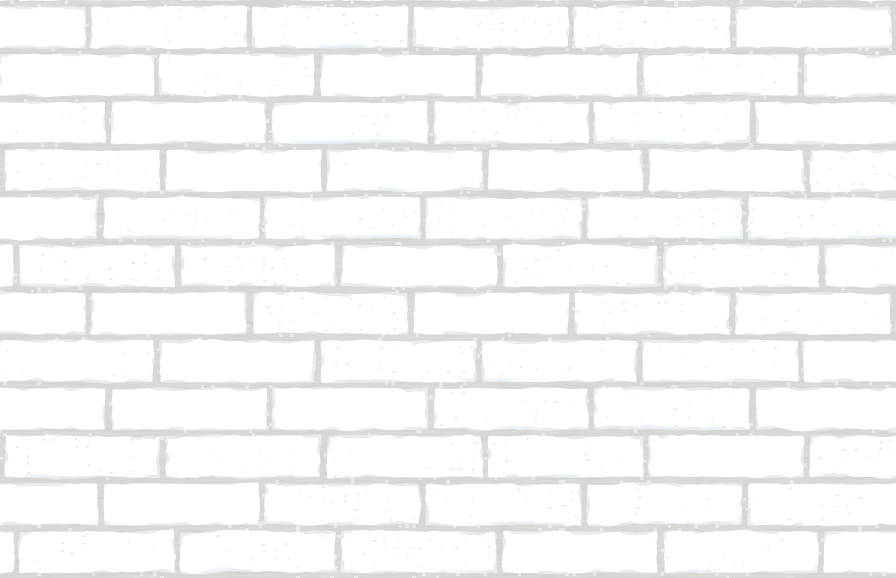
A Shadertoy shader for this pattern:

```glsl
// White painted brick wall in staggered courses with thin grey mortar.
// Each brick is a rounded box whose four edges are displaced by noise;
// hashed grids add paint flecks, pale chipped rims and faint bluish smears.

float hash(vec2 p) {
    vec3 q = fract(vec3(p.xyx) * 0.1031);
    q += dot(q, q.yzx + 33.33);
    return fract((q.x + q.y) * q.z);
}

float noise(vec2 p) {
    vec2 i = floor(p), f = fract(p);
    f = f * f * (3.0 - 2.0 * f);
    return mix(mix(hash(i), hash(i + vec2(1, 0)), f.x),
               mix(hash(i + vec2(0, 1)), hash(i + vec2(1, 1)), f.x), f.y);
}

// Signed distance to a brick with uneven edges, negative inside
float brickDistance(vec2 q, vec2 halfSize, float seed) {
    vec2 side = seed * 91.0 + 7.0 * step(0.0, q);
    vec2 wobble = vec2(noise(vec2(q.y * 2.2 + 20.0, side.x)),
                       noise(vec2(q.x * 1.6 + 40.0, side.y + 31.0))) - 0.5;
    wobble += 0.5 * (vec2(noise(vec2(q.y * 9.0 + 60.0, side.x)),
                          noise(vec2(q.x * 6.0 + 80.0, side.y))) - 0.5);
    vec2 d = abs(q) - halfSize + vec2(0.06, 0.064) + 0.055 * wobble;
    float corner = 0.04;
    d += corner;
    return length(max(d, 0.0)) + min(max(d.x, d.y), 0.0) - corner;
}

// Short slanted flecks, sparse and clustered
float flecks(vec2 p, float px) {
    vec2 grid = p / vec2(0.24, 0.17);
    vec2 cell = floor(grid);
    vec2 centre = 0.3 + 0.4 * vec2(hash(cell + 3.7), hash(cell + 19.1));
    vec2 d = (fract(grid) - centre) * vec2(0.24, 0.17);
    d.y += d.x * (hash(cell + 5.3) - 0.3);
    float size = 0.009 + 0.012 * hash(cell + 41.0);
    float dist = length(d * vec2(0.55, 1.0)) - size;
    float present = step(hash(cell + 71.0), 0.42 * noise(p * 1.3 + 9.0));
    return present * (1.0 - smoothstep(-0.5 * px, 0.5 * px, dist));
}

void mainImage(out vec4 fragColor, in vec2 fragCoord) {
    // One unit is one course height; y runs down from the top joint
    vec2 p = vec2(fragCoord.x, iResolution.y - fragCoord.y) * 12.12 / iResolution.y;
    p.y -= 0.075;
    float px = 12.12 / iResolution.y;

    // Stagger repeats every six courses
    float shifts[6] = float[6](0.55, 0.973, 0.673, 0.012, 0.627, 0.101);
    float row = floor(p.y);
    float along = p.x / 3.377 - shifts[int(mod(row, 6.0))];
    vec2 id = vec2(floor(along), row) + 10.0;
    vec2 size = vec2(3.377, 1.0);
    vec2 q = (vec2(fract(along), fract(p.y)) - 0.5) * size;

    float seed = hash(id);
    float d = brickDistance(q, 0.5 * size, seed);
    float worn = smoothstep(0.3, 0.5, hash(id + 53.0));

    // Mortar with long soft streaks and rare white nicks
    vec3 mortar = vec3(0.84, 0.85, 0.84);
    mortar += 0.035 * (noise(p * vec2(2.0, 28.0) + 15.0) - 0.5);
    float nick = step(0.96, hash(floor(p * 14.0) + 200.0));
    mortar = mix(mortar, vec3(0.96), nick * 0.6);

    // Painted face: flecks, then a smear along the lower edge
    vec3 face = vec3(1.0);
    face = mix(face, vec3(0.86, 0.87, 0.87), 0.7 * worn * flecks(p + seed * 30.0, px));
    float smear = smoothstep(0.66, 0.85, noise(vec2(p.x * 1.1, row * 7.0 + 100.0)));
    smear *= smoothstep(0.11, 0.02, -d) * step(0.25, q.y) * worn;
    face = mix(face, vec3(0.87, 0.91, 0.93), 0.7 * smear);

    // Pale rim where the paint has chipped
    float rim = 0.005 + 0.06 * smoothstep(0.4, 0.9, noise(p * vec2(3.0, 5.0) + seed * 40.0));
    vec3 col = mix(face, vec3(0.92), smoothstep(-0.6 * px, 0.6 * px, d + rim));
    col = mix(col, mortar, smoothstep(-0.6 * px, 0.6 * px, d));
    fragColor = vec4(col, 1.0);
}
```
